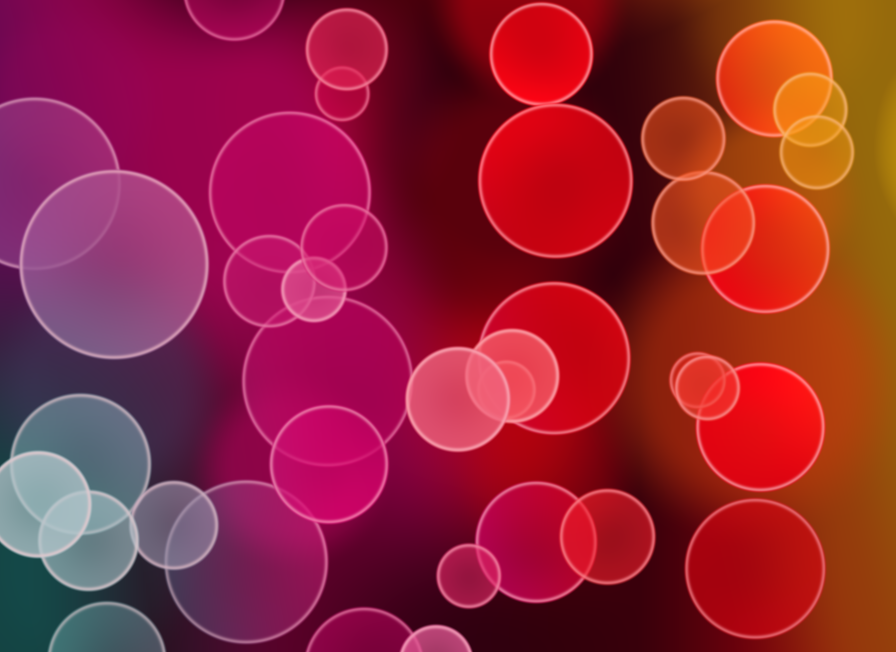
A Shadertoy shader for this background:

```glsl
// Translucent bokeh discs over a blurred spectrum running from teal and magenta to red and gold.
#define BIG_DISCS 17
#define CLUSTERS 7
#define PER_CLUSTER 3
#define BLURS 12
#define SOFT 0.0028
#define RIM 0.0032
#define TILT 0.20
#define WARM_SHIFT 0.87
#define SEED vec2(0.31, 0.17)

const vec3 PURPLE  = vec3(0.50, 0.05, 0.44);
const vec3 MAGENTA = vec3(0.80, 0.01, 0.40);
const vec3 RED     = vec3(0.93, 0.01, 0.07);
const vec3 ORANGE  = vec3(0.96, 0.40, 0.06);
const vec3 GOLD    = vec3(0.96, 0.73, 0.06);
const vec3 TEAL    = vec3(0.06, 0.50, 0.47);
const vec3 FROST   = vec3(0.66, 0.71, 0.74);
const vec3 PINK    = vec3(1.00, 0.80, 0.82);
const vec3 SHADOW  = vec3(0.14, 0.00, 0.04);

vec3 hash3(float n) {
    vec3 q = fract(n * vec3(0.1031, 0.1030, 0.0973));
    q += dot(q, q.yzx + 33.33);
    return fract((q.xxy + q.yzz) * q.zyx);
}

float hash2(vec2 cell) {
    return hash3(cell.x + 57.0 * cell.y + 211.0).x;
}

float valueNoise(vec2 p) {
    vec2 i = floor(p), f = fract(p);
    f = f * f * (3.0 - 2.0 * f);
    return mix(mix(hash2(i), hash2(i + vec2(1, 0)), f.x),
               mix(hash2(i + vec2(0, 1)), hash2(i + vec2(1, 1)), f.x), f.y);
}

float falling(float a, float b, float x) {
    return 1.0 - smoothstep(a, b, x);
}

// Evenly spread positions from a low-discrepancy sequence
vec2 scatter(float i, vec2 offset) {
    return fract(offset + i * vec2(0.7549, 0.5698));
}

// Hue field over the canvas, uv in 0..1
vec3 spectrum(vec2 uv) {
    float t = uv.x + TILT * (uv.y - 0.5);
    vec3 c = mix(PURPLE, MAGENTA, smoothstep(0.0, 0.26, t));
    c = mix(c, RED, smoothstep(0.38, 0.56, t));
    c = mix(c, ORANGE, smoothstep(0.71, 0.88, t));
    c = mix(c, GOLD, smoothstep(0.86, 1.04, t));
    return mix(c, TEAL, falling(0.04, 0.34, uv.x) * falling(0.2, 0.68, uv.y));
}

// Discs stay redder than the backdrop towards the warm side
vec3 discHue(vec2 uv) {
    return spectrum(uv * vec2(WARM_SHIFT, 1.0));
}

// Cool haze that whitens discs on the left
float haze(vec2 uv) {
    return falling(0.08, 0.36, uv.x) * falling(0.35, 1.15, uv.y);
}

void drawDisc(inout vec3 col, vec2 p, vec2 centre, float r, vec3 tint, float alpha) {
    float d = length(p - centre) - r;
    float inside = falling(-SOFT, SOFT, d);
    float body = alpha * mix(0.82, 1.0, smoothstep(-r, 0.0, d));
    float e = (d + RIM) / RIM;
    col = mix(col, tint, inside * body);
    col = mix(col, mix(tint, PINK, 0.62), inside * exp(-e * e) * mix(0.3, 0.9, alpha));
}

void mainImage(out vec4 fragColor, in vec2 fragCoord) {
    vec2 aspect = vec2(iResolution.x / iResolution.y, 1.0);
    vec2 p = fragCoord / iResolution.y;
    vec2 uv = p / aspect;

    // Unfocused backdrop with dark hollows
    float light = smoothstep(0.25, 0.75, valueNoise(p * 2.6 + 3.0));
    light = max(light, 0.75 * smoothstep(0.66, 0.95, uv.x));
    light = max(light, 0.7 * falling(0.02, 0.26, uv.x));
    vec3 col = mix(SHADOW, spectrum(uv) * 0.8, 0.08 + 0.84 * light);

    // Wide blurred glows
    for (int i = 0; i < BLURS; i++) {
        vec3 h = hash3(float(i) + 71.0);
        vec2 c = scatter(float(i), SEED.yx + 0.4);
        float r = mix(0.12, 0.24, h.x);
        float glow = falling(r * 0.6, r * 1.15, length(p - c * aspect));
        col = mix(col, spectrum(c) * 0.85, glow * mix(0.1, 0.6, h.y));
    }

    // Large discs with a soft inner sheen
    float sheen = mix(0.86, 1.12, valueNoise(p * 5.0 + 9.0));
    for (int i = 0; i < BIG_DISCS; i++) {
        vec3 h = hash3(float(i) + 13.0);
        vec2 c = scatter(float(i), SEED) + 0.08 * (h.yz - 0.5);
        vec3 tint = discHue(mix(c, uv, 0.8)) * sheen;
        tint = mix(tint, FROST, 0.55 * haze(c));
        drawDisc(col, p, c * aspect, mix(0.075, 0.15, h.x), tint, mix(0.5, 1.0, h.z));
    }

    // Clusters of small pale discs
    for (int i = 0; i < CLUSTERS * PER_CLUSTER; i++) {
        vec3 h = hash3(float(i) + 137.0);
        vec2 c = scatter(float(i / PER_CLUSTER), SEED + vec2(0.52, 0.36));
        c += (h.xy - 0.5) * vec2(0.2, 0.26);
        vec3 tint = mix(spectrum(c), PINK, 0.5 * h.z * h.z);
        tint = mix(tint, FROST + 0.1, 0.8 * haze(c));
        float r = mix(0.043, 0.085, fract(h.x * 7.0 + h.y * 5.0));
        drawDisc(col, p, c * aspect, r, tint, mix(0.45, 0.8, h.z));
    }

    fragColor = vec4(clamp(col, 0.0, 1.0), 1.0);
}
```
